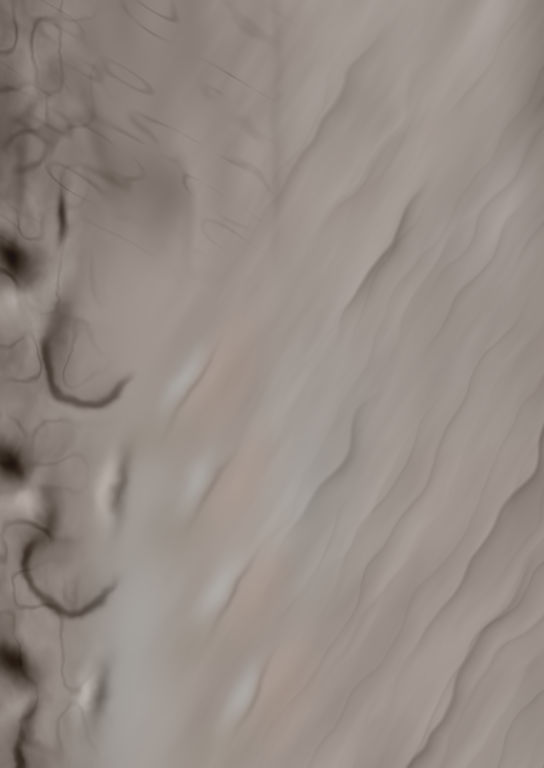
Write a Shadertoy shader that draws this texture.

```glsl
// Soft taupe drapery: slanted creases at right, pale glints below, dark crumpled folds at left.
#define BASE_COLOR vec3(0.622, 0.582, 0.558)
#define PALE_COLOR vec3(0.650, 0.645, 0.632)
#define PEACH_COLOR vec3(0.655, 0.585, 0.545)
#define OLIVE_COLOR vec3(0.555, 0.520, 0.475)
#define SLANT 1.03
#define CREASE_COUNT 13.0
#define CREASE_DEPTH 0.15
#define STREAK_DEPTH 0.11
#define WRINKLE_DEPTH 0.20
#define FOLD_DEPTH 0.34
#define FOLD_PERIOD 0.262
#define GLINT_PERIOD 0.137

float hash(vec2 p) {
    return fract(sin(dot(p, vec2(127.1, 311.7))) * 43758.5453);
}

float noise(vec2 p) {
    vec2 i = floor(p), f = fract(p);
    f = f * f * (3.0 - 2.0 * f);
    return mix(mix(hash(i), hash(i + vec2(1, 0)), f.x),
               mix(hash(i + vec2(0, 1)), hash(i + vec2(1, 1)), f.x), f.y);
}

float fbm(vec2 p) {
    float sum = 0.0, gain = 0.53;
    for (int i = 0; i < 4; i++) {
        sum += gain * noise(p);
        p = mat2(1.6, 1.2, -1.2, 1.6) * p + 7.3;
        gain *= 0.5;
    }
    return sum;
}

// Thin line wherever the noise crosses its middle value
float ridge(vec2 p, float width) {
    return 1.0 - smoothstep(0.0, width, abs(noise(p) - 0.5));
}

// Soft ellipse leaning right by tilt
float blob(vec2 p, vec2 center, vec2 size, float tilt) {
    vec2 d = p - center;
    d.x -= d.y * tilt;
    d /= size;
    return exp(-dot(d, d));
}

// Slanted cloth steps: sharp shadow on one side, faint light on the other
float creases(vec2 q, float count) {
    float across = q.y + 0.07 * (fbm(vec2(q.x * 5.0, q.y * 4.0)) - 0.5)
                 + 0.018 * (noise(vec2(q.x * 19.0, q.y * 11.0)) - 0.5);
    float s = across * count, id = floor(s), f = fract(s);
    float power = smoothstep(0.3, 0.85, noise(vec2(q.x * 4.5 + id * 7.3, id * 3.1)));
    float shade = smoothstep(0.0, 0.10, f) * exp(-f * 5.0) * (1.0 - f);
    float light = smoothstep(0.6, 0.9, f) * smoothstep(1.0, 0.92, f);
    return power * (0.22 * light - 1.5 * shade);
}

// Upright pleats crossed by rows of short slanting nicks
float wrinkles(vec2 p) {
    float bend = 0.02 * (fbm(p * vec2(9, 12)) - 0.5);
    float pleat = noise(vec2((p.x + bend) * 24.0, p.y * 4.0)) - 0.55;
    float line = ridge(vec2((p.x + bend) * 13.0, p.y * 3.0 + 4.0), 0.09);
    float row = p.y / 0.068 + 0.5 * noise(p * 9.0);
    float band = smoothstep(0.0, 0.3, fract(row)) * smoothstep(1.0, 0.6, fract(row));
    float nick = ridge(vec2(p.x * 17.0 + floor(row) * 0.4, (p.y + p.x * 0.6) * 44.0), 0.12);
    return 0.55 * pleat - 0.30 * line - 0.35 * nick * band * noise(p * 30.0);
}

// Repeated crumples: hollows, ragged cup rims and upright dents
float folds(vec2 p) {
    vec2 w = p + 0.035 * (vec2(fbm(p * 16.0), fbm(p * 16.0 + 31.0)) - 0.5);
    float sum = 0.0;
    for (int i = 0; i < 3; i++) {
        vec2 c = vec2(0.12 - 0.022 * float(i), 0.535 - FOLD_PERIOD * float(i));
        vec2 d = (w - c) / vec2(0.062, 0.066);
        float rim = length(d) - 1.0;
        float low = smoothstep(0.35, -0.5, d.y + 0.5 * d.x);
        sum -= 0.65 * low * exp(-rim * rim * 130.0);
        sum -= 0.28 * low * smoothstep(0.0, -0.1, rim) * exp(rim * 4.0);
        sum -= 1.00 * blob(w, vec2(0.012, c.y + 0.125), vec2(0.026, 0.028), -0.6);
        sum -= 0.60 * blob(w, c + vec2(-0.038, 0.055), vec2(0.014, 0.036), 0.3);
        sum -= 0.55 * blob(w, c + vec2(0.037, -0.175), vec2(0.010, 0.042), 0.18);
        sum += 0.35 * blob(w, c + vec2(0.016, -0.175), vec2(0.012, 0.042), 0.18);
        sum += 0.35 * blob(w, vec2(0.025, c.y + 0.075), vec2(0.030, 0.026), 0.7);
    }
    sum -= 0.9 * blob(w, vec2(0.077, 0.72), vec2(0.007, 0.030), 0.2);
    float crumple = fbm(w * vec2(26, 17)) - 0.53;
    float line = ridge(w * vec2(30, 21), 0.10) * noise(p * 19.0);
    return sum + smoothstep(0.17, 0.03, p.x) * (0.75 * crumple - 0.32 * line);
}

void mainImage(out vec4 fragColor, in vec2 fragCoord) {
    vec2 p = fragCoord / iResolution.y;
    float edge = p.x * iResolution.y / iResolution.x;
    vec2 dir = vec2(cos(SLANT), sin(SLANT));
    vec2 q = vec2(dot(p, dir), dot(p, vec2(dir.y, -dir.x)));

    // Broad tints
    float drift = fbm(p * 4.0 + 3.0) - 0.5;
    vec3 color = BASE_COLOR + drift * vec3(0.035, 0.045, 0.055);
    color = mix(color, PALE_COLOR, 0.65 * blob(p, vec2(0.38, 0.36), vec2(0.075, 0.16), 0.1));
    color = mix(color, PALE_COLOR, 0.75 * blob(p, vec2(0.17, 0.15), vec2(0.055, 0.24), 0.1));

    // Glints with peach and olive hollows beside them
    vec2 soft = p + 0.03 * (vec2(fbm(p * 9.0), fbm(p * 9.0 + 17.0)) - 0.5);
    for (int i = 0; i < 4; i++) {
        vec2 c = vec2(0.235 + 0.025 * float(i), 0.51 - GLINT_PERIOD * float(i));
        color = mix(color, OLIVE_COLOR, 0.50 * blob(soft, c - vec2(0.025, 0.07), vec2(0.045, 0.050), 0.5));
        color = mix(color, PEACH_COLOR, 0.65 * blob(soft, c + vec2(0.055, 0.0), vec2(0.038, 0.065), 0.3));
        color = mix(color, PALE_COLOR + 0.025, 0.80 * blob(soft, c, vec2(0.013, 0.040), 0.45));
        color -= 0.07 * blob(soft, c + vec2(0.019, -0.004), vec2(0.005, 0.045), 0.5);
    }

    // Relief, each kind kept to its own region
    float right = smoothstep(0.24, 0.50, p.x + 0.08 * drift) * smoothstep(1.10, 0.62, p.y - 0.15 * p.x);
    float upperLeft = smoothstep(0.41, 0.29, p.x) * smoothstep(0.60, 0.76, p.y);
    float streak = fbm(vec2(q.x * 5.0, q.y * 26.0)) - 0.5;
    float tone = STREAK_DEPTH * streak * smoothstep(0.1, 0.35, p.x);
    tone += CREASE_DEPTH * right * (creases(q, CREASE_COUNT) + 0.3 * creases(q + 5.0, CREASE_COUNT * 2.1));
    tone += WRINKLE_DEPTH * upperLeft * wrinkles(p);
    tone += FOLD_DEPTH * smoothstep(0.24, 0.14, p.x) * folds(p);

    // Dimmer left side and right border
    tone -= 0.08 * smoothstep(0.20, 0.02, p.x) + 0.035 * upperLeft;
    tone -= 0.11 * smoothstep(0.90, 1.02, edge) * (0.25 + 0.75 * smoothstep(0.55, 1.0, p.y));
    color += tone * vec3(1.0, 1.01, 1.03);
    fragColor = vec4(clamp(color, 0.08, 0.75), 1.0);
}
```
